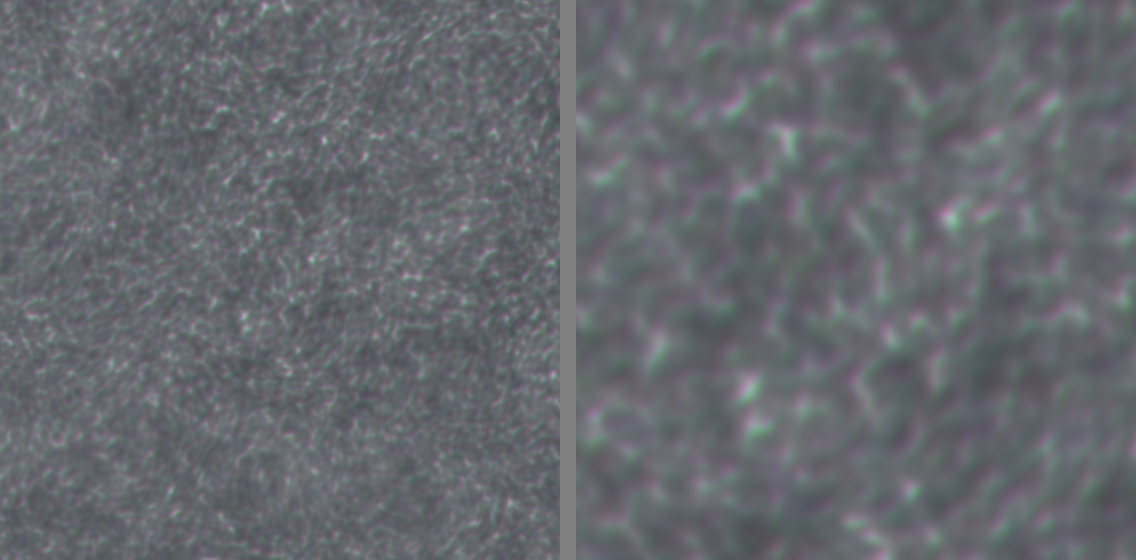
Left, the full canvas; right, a detail of the centre.
Reproduce this texture procedurally as a three.js fragment shader.

```glsl
// Soft, slightly blurred grey surface covered in fine glinting grains.
// Two octaves of stretched gradient noise form the grains; each colour channel
// reads them a little displaced, and layered mottling varies tone and contrast.

varying vec2 vUv;

const vec3 BASE_GREY = vec3(0.390, 0.402, 0.424);
const vec3 GLINT_TINT = vec3(0.98, 1.08, 0.92);
const vec3 GREEN_MAGENTA = vec3(-0.45, 1.0, -0.3);
const vec3 WARM_COOL = vec3(1.0, 0.1, -0.8);
const float GRAIN_ANGLE = 0.78;
const vec2 GRAIN_SCALE = vec2(40.0, 53.0);
const vec2 FRINGE = vec2(0.0013, -0.0016);

// Unit gradient with a pseudo-random direction for a lattice cell.
vec2 cellGradient(vec2 cell) {
  vec3 h = fract(vec3(cell.xyx) * vec3(0.1031, 0.1030, 0.0973));
  h += dot(h, h.yzx + 33.33);
  float angle = 6.2832 * fract((h.x + h.y) * h.z);
  return vec2(cos(angle), sin(angle));
}

float gradientNoise(vec2 p) {
  vec2 cell = floor(p);
  vec2 f = fract(p);
  vec2 w = f * f * f * (f * (f * 6.0 - 15.0) + 10.0);
  vec2 e = vec2(0.0, 1.0);
  float a = dot(cellGradient(cell), f);
  float b = dot(cellGradient(cell + e.yx), f - e.yx);
  float c = dot(cellGradient(cell + e.xy), f - e.xy);
  float d = dot(cellGradient(cell + e.yy), f - e.yy);
  return mix(mix(a, b, w.x), mix(c, d, w.x), w.y);
}

vec2 rotate(vec2 p, float angle) {
  float c = cos(angle);
  float s = sin(angle);
  return vec2(c * p.x + s * p.y, c * p.y - s * p.x);
}

// Grains drawn out along the given angle, in two sizes.
float grain(vec2 p, float angle, vec2 scale) {
  vec2 q = rotate(p, angle) * scale;
  float coarse = gradientNoise(q + 200.0);
  float fine = gradientNoise(rotate(q, 0.6) * 1.75 + 370.0);
  return 0.6 * coarse + 0.52 * fine;
}

// Mottling from broad clouds down to clumps of a few grains.
float mottle(vec2 p, float angle) {
  vec2 q = rotate(p, angle) * vec2(0.85, 1.15);
  float sum = 0.0;
  float scale = 4.0;
  float weight = 1.0;
  for (int i = 0; i < 4; i++) {
    sum += weight * gradientNoise(q * scale + 29.0 + 40.0 * float(i));
    q = rotate(q, 0.4);
    scale *= 1.8;
    weight *= 1.08;
  }
  return sum;
}

// Gentle tone for the hollows, a steeper rise for the glints.
vec3 grainTone(vec3 g, float contrast) {
  vec3 glint = max(g, 0.0);
  return contrast * (0.128 * g + 0.38 * contrast * glint * glint * GLINT_TINT);
}

void main() {
  // Slow bending keeps the grain direction from being uniform.
  vec2 bend = vec2(gradientNoise(vUv * 5.0 + 11.0),
                   gradientNoise(vUv * 5.0 + 47.0));
  vec2 p = vUv + 0.025 * bend;

  // Displaced readings per channel give faint colour fringes.
  vec3 g = vec3(grain(p + FRINGE, GRAIN_ANGLE, GRAIN_SCALE),
                grain(p - FRINGE, GRAIN_ANGLE, GRAIN_SCALE),
                grain(p + 0.4 * FRINGE, GRAIN_ANGLE, GRAIN_SCALE));

  // Glints are livelier towards the upper right and on bright mottles.
  float clouds = mottle(p, GRAIN_ANGLE);
  float corner = smoothstep(0.3, 1.7, vUv.x + vUv.y);
  float contrast = 0.86 + 0.22 * corner + 0.2 * clouds
                 + 0.3 * gradientNoise(vUv * 3.5 + 83.0);

  // Weak colour noise, about as wide as the grains.
  float greenShift = 0.036 * gradientNoise(p * 52.0 + 131.0);
  float warmShift = 0.02 * gradientNoise(p * 36.0 + 173.0);

  vec3 color = BASE_GREY + 0.042 * clouds + grainTone(g, contrast);
  color += greenShift * GREEN_MAGENTA + warmShift * WARM_COOL;
  gl_FragColor = vec4(clamp(color, 0.0, 1.0), 1.0);
}
```
